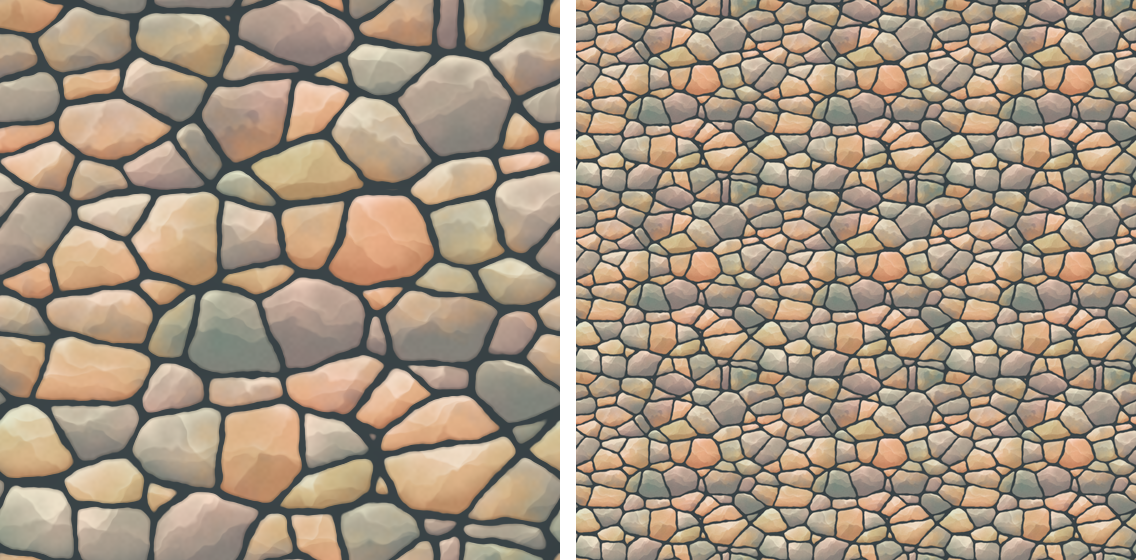
Left, the tile; right, the same tile 3 across and 3 down.
Reproduce this texture procedurally as a three.js fragment shader.

```glsl
// Painted fieldstone wall: rounded, softly lit stones in dark mortar, tiling both ways.
varying vec2 vUv;

#define GRID vec2(8.0, 11.0)   // stone sites across and up
#define JITTER 0.86            // scatter of sites inside their cells
#define SIZE_SPREAD 0.85       // difference between big and small stones
#define JOINT 0.0052           // half width of the mortar
#define ROUNDING 0.0042        // softness of the stone corners
#define BEVEL 0.021            // depth of the shading along the rims
#define WOBBLE 0.022           // unevenness of the outlines
#define EDGE_BLUR 0.0014       // half width of the smoothed outline
#define LIGHT_DIR vec2(-0.35, 0.94)

const vec3 MORTAR = vec3(0.225, 0.262, 0.275);
const vec3 TAN_SHADE = vec3(0.74, 0.55, 0.40);
const vec3 TAN_BODY = vec3(0.86, 0.71, 0.54);
const vec3 GREY_SHADE = vec3(0.53, 0.50, 0.475);
const vec3 GREY_BODY = vec3(0.70, 0.635, 0.57);
const vec3 CREAM = vec3(0.93, 0.87, 0.78);
const vec3 ROSE_SHIFT = vec3(0.06, -0.035, -0.015);

float hash(vec2 p) {
  return fract(sin(dot(p, vec2(127.1, 311.7))) * 43758.5453);
}

vec2 wrapCell(vec2 cell, vec2 period) {
  return cell - period * floor((cell + 0.5) / period);
}

// Value noise that repeats after a whole number of cells
float noise(vec2 uv, vec2 period) {
  vec2 p = uv * period;
  vec2 c = floor(p);
  vec2 f = p - c;
  f = f * f * (3.0 - 2.0 * f);
  float a = hash(wrapCell(c, period));
  float b = hash(wrapCell(c + vec2(1.0, 0.0), period));
  float d = hash(wrapCell(c + vec2(0.0, 1.0), period));
  float e = hash(wrapCell(c + vec2(1.0, 1.0), period));
  return mix(mix(a, b, f.x), mix(d, e, f.x), f.y);
}

float fbm(vec2 uv, vec2 period) {
  float sum = 0.0;
  float gain = 0.53;
  for (int i = 0; i < 4; i++) {
    sum += gain * noise(uv, period);
    period *= 2.0;
    gain *= 0.5;
  }
  return sum;
}

// Site position (xy) and size weight (z) of one stone
vec3 stoneSite(vec2 cell) {
  vec2 id = wrapCell(cell, GRID);
  vec2 offset = vec2(hash(id + 3.7), hash(id + 17.3)) - 0.5;
  return vec3(cell + 0.5 + JITTER * offset, SIZE_SPREAD * hash(id + 41.9));
}

float powerDistance(vec2 p, vec3 site) {
  vec2 d = p - site.xy;
  return dot(d, d) - site.z;
}

// Broad brush strokes: crisp lower edge, fading upwards
float brushLight(vec2 rel, vec2 id, float wash) {
  float sum = 0.0;
  for (int i = 0; i < 3; i++) {
    vec2 seed = id + 7.3 * float(i + 1);
    float angle = mix(0.8, 2.7, hash(seed));
    float s = dot(rel, vec2(cos(angle), sin(angle))) / 0.045;
    s += 2.2 * (wash - 0.5) + 1.4 * (hash(seed + 2.1) - 0.5);
    sum += smoothstep(0.0, 0.16, s) * exp(-1.4 * max(s, 0.0));
  }
  return sum;
}

void main() {
  // Uneven outlines
  vec2 warp = vec2(fbm(vUv, vec2(14.0)), fbm(vUv + 0.37, vec2(14.0))) - 0.5;
  vec2 p = (vUv + WOBBLE * warp) * GRID;
  vec2 home = floor(p);

  // Stone that owns this point
  float nearest = 1000.0;
  vec3 stone = vec3(0.0);
  vec2 id = vec2(0.0);
  for (int y = -3; y <= 3; y++) {
    for (int x = -2; x <= 2; x++) {
      vec2 cell = home + vec2(float(x), float(y));
      vec3 site = stoneSite(cell);
      float d = powerDistance(p, site);
      if (d < nearest) {
        nearest = d;
        stone = site;
        id = wrapCell(cell, GRID);
      }
    }
  }

  // Rounded distance to the joints, and the slope of the rims
  float edgeSum = 0.0;
  vec2 slope = vec2(0.0);
  for (int y = -3; y <= 3; y++) {
    for (int x = -2; x <= 2; x++) {
      vec3 site = stoneSite(home + vec2(float(x), float(y)));
      vec2 across = (site.xy - stone.xy) * GRID;
      float span = length(across);
      if (span > 0.001) {
        float d = 0.5 * (powerDistance(p, site) - nearest) / span;
        edgeSum += exp(-d / ROUNDING);
        slope += across / span * exp(-d / BEVEL);
      }
    }
  }
  float inset = -ROUNDING * log(edgeSum + 0.000001) - JOINT;
  inset += 0.004 * (noise(vUv, vec2(40.0)) - 0.5);

  // Light: rim slope, brush strokes and watercolour washes
  vec2 rel = (p - stone.xy) / GRID;
  float wash = fbm(vUv, vec2(11.0));
  float stain = fbm(vUv + 0.61, vec2(7.0));
  float light = 0.3 + 0.32 * dot(slope, LIGHT_DIR) + 0.22 * brushLight(rel, id, wash);
  light += 0.6 * (stain - 0.5) + 0.28 * (hash(id + 5.5) - 0.5);

  // Stone colour from grey to tan, with rosy stains
  float warmth = smoothstep(0.25, 0.75, hash(id + 9.1) + 0.9 * (wash - 0.5));
  vec3 shade = mix(GREY_SHADE, TAN_SHADE, warmth);
  vec3 body = mix(GREY_BODY, TAN_BODY, warmth);
  vec3 color = mix(shade, body, smoothstep(-0.05, 0.5, light));
  color = mix(color, CREAM, smoothstep(0.45, 1.05, light));
  color += ROSE_SHIFT * (hash(id + 23.7) - 0.5 + 1.6 * (stain - 0.5));
  color *= mix(0.84, 1.0, smoothstep(0.0, 0.006, inset));
  color += 0.018 * (noise(vUv, vec2(150.0)) - 0.5);

  vec3 mortar = MORTAR + 0.03 * (wash - 0.5);
  float cover = smoothstep(-EDGE_BLUR, EDGE_BLUR, inset);
  gl_FragColor = vec4(mix(mortar, color, cover), 1.0);
}
```
